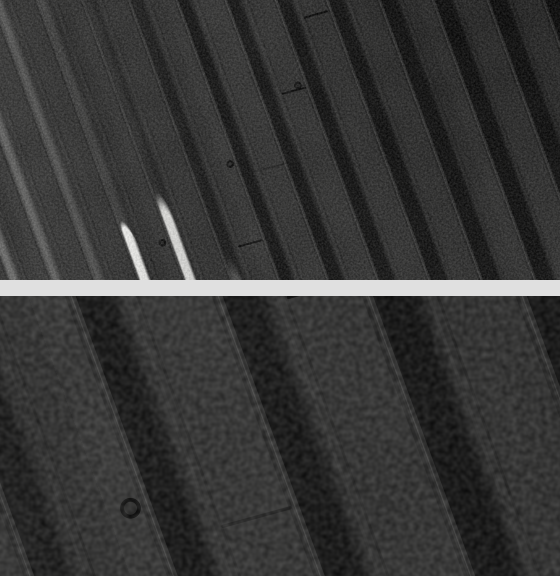
Top: the whole. Bottom: its middle third, enlarged.
Give the GLSL for this texture, as a WebGL 2 fragment shader.

```glsl
#version 300 es
precision highp float;

uniform vec2 u_resolution;
out vec4 fragColor;

const float SLANT = 0.365;         // sideways run of a rib per unit of height
const vec3 TINT = vec3(1.0, 1.0, 0.99);
const float SEAM_TONE = 0.07;

float hash(float n) {
    return fract(sin(n * 41.37) * 4375.85);
}

vec2 gradient(vec2 cell) {
    vec3 q = fract(cell.xyx * vec3(0.1031, 0.1030, 0.0973));
    q += dot(q, q.yzx + 33.33);
    float angle = 6.2832 * fract((q.x + q.y) * q.z);
    return vec2(cos(angle), sin(angle));
}

float gradientNoise(vec2 p) {
    vec2 i = floor(p), f = p - i;
    vec2 w = f * f * f * (f * (f * 6.0 - 15.0) + 10.0);
    vec2 e = vec2(0.0, 1.0);
    float low = mix(dot(gradient(i), f), dot(gradient(i + e.yx), f - e.yx), w.x);
    float high = mix(dot(gradient(i + e), f - e), dot(gradient(i + e.yy), f - e.yy), w.x);
    return mix(low, high, w.y);
}

float line(float d, float halfWidth, float aa) {
    return 1.0 - smoothstep(halfWidth, halfWidth + aa, abs(d));
}

float segmentDistance(vec2 p, vec2 a, vec2 b) {
    vec2 ab = b - a;
    return length(p - a - ab * clamp(dot(p - a, ab) / dot(ab, ab), 0.0, 1.0));
}

// Rib number along the top edge; spacing widens slowly to the right
float ribCoordinate(vec2 p) {
    float top = p.x - SLANT * (1.0 - p.y);
    float spacing = 0.1607, growth = 0.00203;
    return (sqrt(spacing * spacing + 4.0 * growth * (top - 0.13)) - spacing) / (2.0 * growth);
}

// Patch of direct sun with a rounded upper end on one rib
float sunPatch(float across, float y, float top, float soft, float aa) {
    float sides = smoothstep(0.0, 0.03 + aa, across) * (1.0 - smoothstep(0.20, 0.29, across));
    float arch = top - 2.2 * pow(across - 0.11, 2.0);
    return sides * (1.0 - smoothstep(-soft, 0.0, y - arch));
}

float ribbedSheet(vec2 p, float rib, float aa) {
    float index = floor(rib + 0.3);
    float across = rib - index;
    float lit = 1.0 - smoothstep(-0.1, 1.0, p.x + 0.3 * p.y);
    float right = smoothstep(0.7, 1.9, p.x);

    // Flat panels
    float panel = 0.222 + 0.025 * lit - 0.055 * right * p.y;
    panel += 0.02 * (hash(index) - 0.5) + 0.02 * (fract(rib) - 0.6);

    // Rounded rib face, lit at left and in shadow at right
    float roundness = smoothstep(-0.06, 0.09, across) * (1.0 - 0.65 * smoothstep(0.12, 0.34, across));
    float shadow = 0.125 - 0.03 * right * (0.4 + p.y);
    float face = shadow + 0.33 * lit * roundness;
    float fadeStart = mix(0.22, 0.31, right);
    float cover = smoothstep(-aa, aa, across) * (1.0 - smoothstep(fadeStart, fadeStart + 0.15, across));
    float tone = mix(panel, face, cover);

    // Bright lip, dark groove beside it and fine folds
    tone += mix(0.09, 0.05, lit) * line(across - 0.01, 0.012, aa);
    tone -= 0.035 * line(across + 0.035, 0.008, aa);
    float fold = 0.6 + 0.4 * gradientNoise(vec2(p.y * 9.0, index * 3.7));
    tone -= 0.045 * fold * line(across - 0.45, 0.005, aa);
    tone += 0.03 * fold * line(across - 0.39, 0.006, aa);

    // Sun patches on three neighbouring ribs
    for (int i = 0; i < 3; i++) {
        float k = float(i);
        float top = 0.215 + 0.27 * k - 0.163 * k * k;
        float strength = i == 2 ? 0.22 : 0.62;
        float patchLight = sunPatch(across, p.y, top, 0.03 + 0.05 * k, aa);
        tone += strength * patchLight * line(index - k, 0.4, 0.1);
    }
    return tone;
}

float addFittings(float tone, vec2 p, float px) {
    // Short joints stepping across the panels
    for (int i = 0; i < 4; i++) {
        float k = float(i);
        vec2 start = vec2(0.854 + 0.078 * k, 0.12 + 0.2725 * k);
        float d = segmentDistance(p, start, start + vec2(0.08, 0.022));
        float strength = i == 1 ? 0.35 : 0.85;
        tone = mix(tone, SEAM_TONE, strength * line(d, 0.0012, 1.3 * px));
    }
    // Bolts on every other panel
    for (int i = 0; i < 3; i++) {
        vec2 q = p - vec2(0.58, 0.133) - vec2(0.242, 0.281) * float(i);
        float r = length(q);
        tone = mix(tone, 0.17, 0.6 * line(r, 0.010, px));
        float rim = line(r - 0.010, 0.0016, 1.2 * px);
        tone = mix(tone, SEAM_TONE + 0.05 * smoothstep(0.0, 0.01, -q.x), 0.8 * rim);
    }
    return tone;
}

void main() {
    vec2 p = gl_FragCoord.xy / u_resolution.y;
    float px = 1.0 / u_resolution.y;
    float rib = ribCoordinate(p);
    float tone = addFittings(ribbedSheet(p, rib, fwidth(rib)), p, px);

    // Broad mottling and film grain
    vec2 turned = mat2(0.8, 0.6, -0.6, 0.8) * p;
    tone += 0.02 * gradientNoise(turned * 7.0);
    tone += 0.07 * gradientNoise(turned * 117.0) + 0.06 * gradientNoise(p * 173.0 + 9.3);
    fragColor = vec4(clamp(tone, 0.0, 1.0) * TINT, 1.0);
}
```
